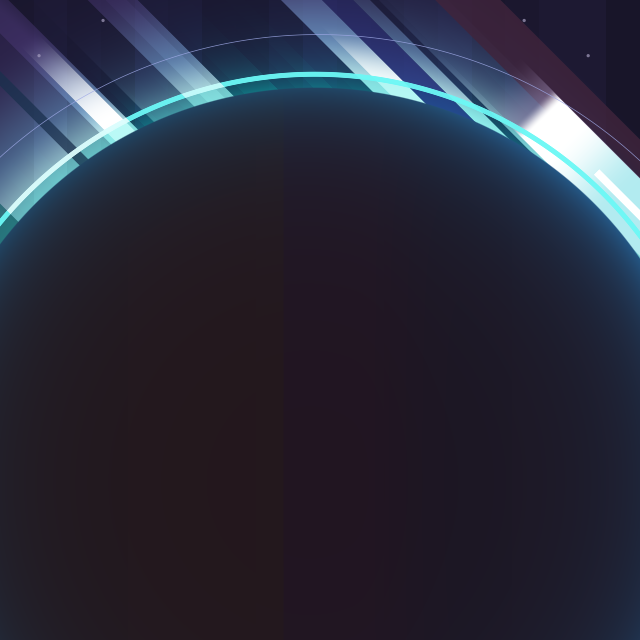
A three.js fragment shader for this background:

```glsl
varying vec2 vUv;

const vec2 PLANET_CENTER = vec2(0.492, 0.246);
const float PLANET_RADIUS = 0.617;
const float SOFT = 0.0013;

const vec3 NIGHT = vec3(0.10, 0.085, 0.17);
const vec3 INDIGO = vec3(0.17, 0.20, 0.46);
const vec3 TEAL = vec3(0.10, 0.50, 0.55);
const vec3 CYAN = vec3(0.42, 0.97, 0.96);
const vec3 ICE = vec3(0.80, 0.98, 0.98);
const vec3 AZURE = vec3(0.46, 0.63, 0.82);
const vec3 VIOLET = vec3(0.31, 0.23, 0.49);
const vec3 MAROON = vec3(0.25, 0.14, 0.23);

float hash(float n) {
  return fract(sin(n * 127.1) * 43758.5);
}

float band(float x, float a, float b) {
  return smoothstep(a - SOFT, a + SOFT, x) * (1.0 - smoothstep(b - SOFT, b + SOFT, x));
}

float ring(vec2 p, vec2 center, float radius, float halfWidth) {
  float d = abs(length(p - center) - radius);
  return 1.0 - smoothstep(halfWidth - 0.0008, halfWidth + 0.0008, d);
}

// Ice near the horizon, then azure, then violet
vec3 lightRamp(float h) {
  vec3 low = mix(ICE, AZURE, smoothstep(0.01, 0.09, h));
  return mix(low, VIOLET, smoothstep(0.06, 0.22, h));
}

vec3 addBeam(vec3 col, float u, float a, float b, float h, float reach, float strength) {
  float alpha = band(u, a, b) * strength * exp(-h / reach);
  return mix(col, lightRamp(h), clamp(alpha, 0.0, 1.0));
}

// Night sky with upright strips and a glow above the horizon
vec3 sky(vec2 p, float u, float h) {
  float strip = hash(floor(p.x * 19.0) + 3.0);
  float slant = hash(floor(u * 34.0) + 11.0);
  float side = 1.0 - smoothstep(0.72, 0.80, u);
  vec3 col = NIGHT * (0.9 + 0.25 * strip);
  col = mix(col, INDIGO, side * (0.35 + 0.4 * strip) * exp(-h / 0.13));
  col = mix(col, TEAL, side * (0.55 + 0.35 * slant) * exp(-h / 0.04));
  float west = 1.0 - smoothstep(-0.02, 0.02, u);
  return mix(col, lightRamp(h), west * (0.6 + 0.15 * strip) * exp(-h / 0.32));
}

vec3 beams(vec3 col, float u, float v, float h) {
  // Western shafts and their dark gaps
  col = mix(col, NIGHT + vec3(0.0, 0.10, 0.13), 0.75 * band(u, -0.134, -0.111));
  col = mix(col, TEAL * 0.7, 0.7 * band(u, -0.60, -0.318));
  col = addBeam(col, u, -0.052, 0.013, h, 0.30, 0.85);
  col = mix(col, vec3(1.0), band(u, -0.040, 0.006) * (1.0 - smoothstep(0.03, 0.21, h)));
  col = addBeam(col, u, 0.05, 0.137, h, 0.08, 0.35);
  col = addBeam(col, u, 0.137, 0.215, h, 0.35, 0.75);
  col = addBeam(col, u, 0.165, 0.198, h, 0.20, 0.40);

  // Central shafts
  col = addBeam(col, u, 0.439, 0.503, h, 0.40, 0.90);
  col = mix(col, vec3(1.0), band(u, 0.462, 0.503) * 0.9 * (1.0 - smoothstep(0.005, 0.10, h)));
  col = mix(col, vec3(0.23, 0.22, 0.60), band(u, 0.503, 0.552) * 0.65 * exp(-h / 0.18));
  col = addBeam(col, u, 0.552, 0.578, h, 0.14, 0.95);
  col = addBeam(col, u, 0.592, 0.605, h, 0.07, 0.80);
  col = addBeam(col, u, 0.605, 0.70, h, 0.10, 0.55);

  // Eastern dusk shaft and bright burst
  col = mix(col, MAROON, 0.8 * band(u, 0.68, 0.782) * smoothstep(0.02, 0.10, h));
  float halo = band(u, 0.605, 0.722) * smoothstep(0.90, 1.03, v);
  col = mix(col, vec3(0.58, 0.51, 0.66), 0.6 * halo);
  float burst = band(u, 0.600, 0.721) * smoothstep(1.00, 1.035, v);
  vec3 burstColor = mix(vec3(1.0), vec3(0.70, 0.92, 0.94), smoothstep(1.10, 1.28, v));
  col = mix(col, burstColor, burst);
  return mix(col, vec3(1.0), band(u, 0.655, 0.672) * smoothstep(1.20, 1.202, v));
}

// Dark disc with faint strips and a blue rim, stronger to the east
vec3 planet(vec2 p, float depth) {
  vec3 col = mix(vec3(0.138, 0.092, 0.112), vec3(0.130, 0.082, 0.130), band(p.x, 0.443, 2.0));
  col = mix(col, vec3(0.112, 0.086, 0.135), smoothstep(0.55, 0.72, p.x));
  col += 0.006 * (hash(floor(p.x * 5.0)) - 0.5);
  vec3 rim = mix(vec3(0.13, 0.27, 0.39), vec3(0.14, 0.34, 0.52), smoothstep(0.45, 0.9, p.x));
  float glow = 0.55 * exp(-depth / 0.04) + 0.45 * exp(-depth / 0.12);
  return mix(col, rim, glow);
}

void main() {
  vec2 p = vUv;
  float u = p.x + p.y - 1.0;
  float v = p.x - p.y + 1.0;
  float h = length(p - PLANET_CENTER) - PLANET_RADIUS;
  float height = max(h, 0.0);

  vec3 col = beams(sky(p, u, height), u, v, height);

  // Atmosphere layer, bright arc and thin orbit
  col = mix(col, col * vec3(0.55, 0.96, 0.94), 0.6 * band(h, -0.01, 0.019) * (1.0 - band(u, 0.60, 0.72)));
  vec3 arcColor = mix(CYAN, vec3(1.0), 0.75 * band(u, -0.318, 0.013) + 0.6 * band(u, 0.137, 0.215));
  col = mix(col, arcColor, 0.95 * ring(p, PLANET_CENTER, 0.638, 0.0040));
  col = mix(col, vec3(0.62, 0.66, 0.90), 0.65 * ring(p, vec2(0.497, 0.206), 0.740, 0.0007));

  // Mirrored stars
  for (int i = 0; i < 2; i++) {
    vec2 star = vec2(0.329 + 0.100 * float(i), 0.968 - 0.055 * float(i));
    float d = length(vec2(abs(p.x - 0.490), p.y) - star);
    col = mix(col, vec3(0.65, 0.62, 0.75), 0.7 * (1.0 - smoothstep(0.0015, 0.0035, d)));
  }

  col = mix(planet(p, max(-h, 0.0)), col, smoothstep(-SOFT, SOFT, h));
  gl_FragColor = vec4(col, 1.0);
}
```
